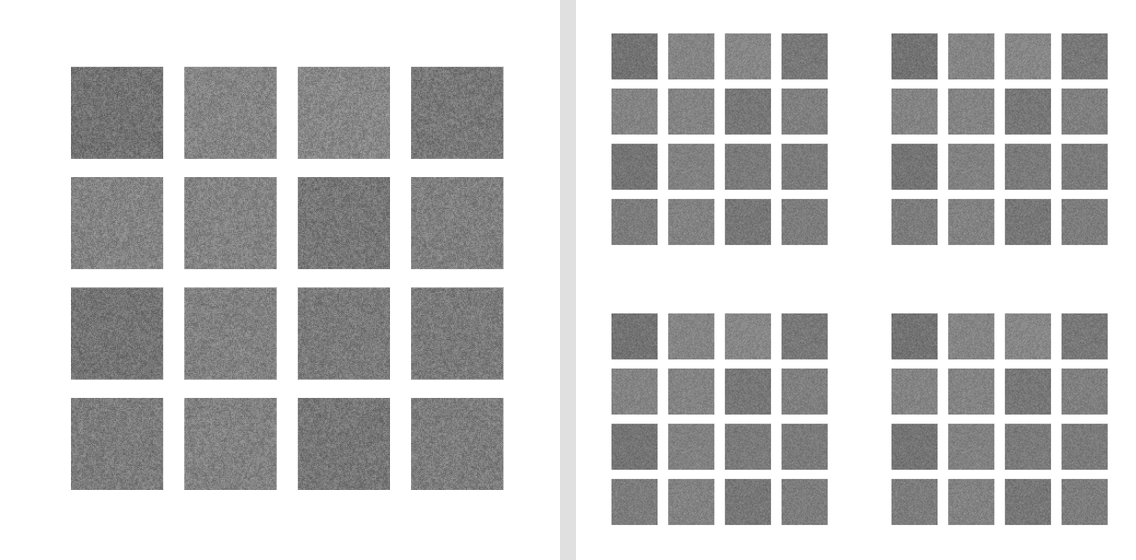
Left, the tile; right, the same tile 2 across and 2 down.
Reproduce this pattern procedurally as a three.js fragment shader.

```glsl
// A four by four grid of grey felt-like squares on a white ground.
// Each square is a box distance around its nearest grid centre, filled with
// its own grey tone plus two octaves of wrapped value noise as grain.

varying vec2 vUv;

const vec3 GROUND = vec3(1.0);
const float LAST_CELL = 3.0;                       // index of the last column and row
const vec2 FIRST_CENTRE = vec2(0.2091, 0.2073);    // centre of the lower left square
const vec2 PITCH = vec2(0.2025, 0.1971);           // spacing of the centres
const vec2 HALF_SIZE = vec2(0.0824, 0.0822);
const float EDGE_SOFTNESS = 0.001;
const float FINE_CELLS = 512.0;
const float FINE_AMOUNT = 0.15;
const float COARSE_CELLS = 256.0;
const float COARSE_AMOUNT = 0.07;

// Grey of each square: one line per row from the bottom up, left to right.
const mat4 TONES = mat4(
  0.485, 0.510, 0.465, 0.490,
  0.455, 0.505, 0.480, 0.480,
  0.515, 0.515, 0.465, 0.500,
  0.450, 0.520, 0.530, 0.470);

float hash(vec2 p) {
  vec3 q = fract(p.xyx * vec3(0.1031, 0.1030, 0.0973));
  q += dot(q, q.yzx + 33.33);
  return fract((q.x + q.y) * q.z);
}

// Value noise with nodes at the cell centres, repeating after the given cells.
float wrappedNoise(vec2 uv, float cells) {
  vec2 p = uv * cells - 0.5;
  vec2 i = floor(p);
  vec2 f = smoothstep(0.0, 1.0, p - i);
  vec2 lo = mod(i, cells);
  vec2 hi = mod(i + 1.0, cells);
  float bottom = mix(hash(lo), hash(vec2(hi.x, lo.y)), f.x);
  float top = mix(hash(vec2(lo.x, hi.y)), hash(hi), f.x);
  return mix(bottom, top, f.y);
}

float boxDistance(vec2 p, vec2 halfSize) {
  vec2 d = abs(p) - halfSize;
  return length(max(d, 0.0)) + min(max(d.x, d.y), 0.0);
}

vec4 selectIndex(float index) {
  return vec4(equal(vec4(0.0, 1.0, 2.0, 3.0), vec4(index)));
}

void main() {
  // Nearest square
  vec2 cell = clamp(floor((vUv - FIRST_CENTRE) / PITCH + 0.5), 0.0, LAST_CELL);
  vec2 local = vUv - FIRST_CENTRE - cell * PITCH;
  float dist = boxDistance(local, HALF_SIZE);
  float coverage = 1.0 - smoothstep(-EDGE_SOFTNESS, EDGE_SOFTNESS, dist);

  // Tone and grain
  float tone = dot(selectIndex(cell.x), TONES * selectIndex(cell.y));
  float grain = FINE_AMOUNT * (wrappedNoise(vUv, FINE_CELLS) - 0.5)
              + COARSE_AMOUNT * (wrappedNoise(vUv, COARSE_CELLS) - 0.5);

  gl_FragColor = vec4(mix(GROUND, vec3(tone + grain), coverage), 1.0);
}
```
